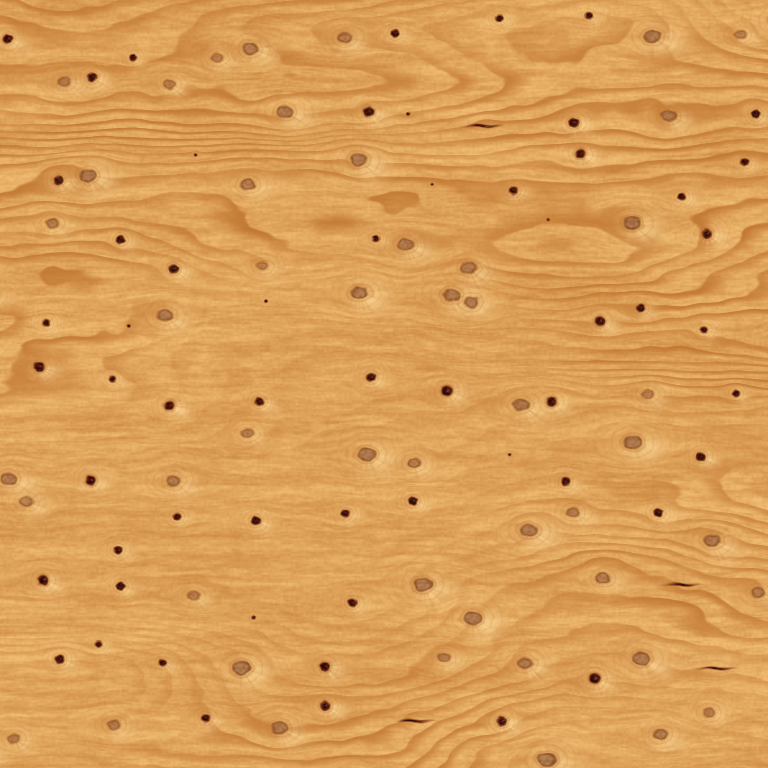
This texture is drawn by a Shadertoy shader. Its source:

```glsl
// Knotty pine board: horizontal fibres and contour-line growth rings that
// bend around scattered knots. Rings are level curves of a stretched noise;
// knots sit on a jittered grid and are dark, tan, pin-sized or thin cracks.

const vec2 KNOT_GRID = vec2(10.0, 11.0);
const vec3 WOOD = vec3(0.882, 0.653, 0.370);
const vec3 TONE_STEP = vec3(0.030, 0.043, 0.042);
const vec3 RING_BROWN = vec3(0.75, 0.46, 0.19);
const vec3 HALO_CREAM = vec3(0.97, 0.82, 0.56);
const vec3 STAIN = vec3(0.70, 0.39, 0.15);
const vec3 TAN_CORE = vec3(0.66, 0.46, 0.30);
const vec3 TAN_RIM = vec3(0.54, 0.32, 0.16);
const vec3 DARK_CORE = vec3(0.17, 0.04, 0.03);
const vec3 DARK_RIM = vec3(0.42, 0.15, 0.06);

struct Knot { vec2 center; float radius; float kind; float seed; };

float hash(vec2 p) {
    vec3 q = fract(p.xyx * 0.1031);
    q += dot(q, q.yzx + 33.33);
    return fract((q.x + q.y) * q.z);
}

float noise(vec2 p) {
    vec2 i = floor(p), f = fract(p);
    f = f * f * (3.0 - 2.0 * f);
    return mix(mix(hash(i), hash(i + vec2(1, 0)), f.x),
               mix(hash(i + vec2(0, 1)), hash(i + vec2(1, 1)), f.x), f.y);
}

// Kind below 0.42 is dark, below 0.54 a pin knot, below 0.57 a crack, else tan
Knot knotAt(vec2 cell) {
    float seed = hash(cell + 71.3), kind = hash(cell + 19.7);
    vec2 jitter = vec2(hash(cell + 5.1), hash(cell + 43.9));
    float radius = kind < 0.42 ? mix(0.0045, 0.0072, seed)
                 : kind < 0.54 ? mix(0.0015, 0.0026, seed)
                 : kind < 0.57 ? 0.0042 : mix(0.0062, 0.0112, seed);
    return Knot((cell + 0.1 + 0.8 * jitter) / KNOT_GRID, radius, kind, seed);
}

// Spreads the fibres apart around every nearby knot
float bendFibres(vec2 p) {
    float y = p.y;
    vec2 home = floor(p * KNOT_GRID);
    for (int k = 0; k < 9; k++) {
        Knot knot = knotAt(home + vec2(k % 3 - 1, k / 3 - 1));
        vec2 d = p - knot.center;
        vec2 q = d / (knot.radius * vec2(4.2, 3.0));
        y -= d.y * 0.8 * exp(-dot(q, q));
    }
    return y;
}

// Growth rings: x is the line coverage of a one-sided sharp contour
float growthRings(vec2 p) {
    float swell = noise(p * vec2(3.0, 9.5) + 3.7);
    float ripple = noise(p * vec2(11.0, 32.0) + 8.2);
    float phase = p.y * 38.0 + swell * 8.5 + ripple * 0.9
                + 0.22 * noise(p * vec2(45.0, 90.0));
    float f = fract(phase);
    float soft = clamp(fwidth(phase), 0.10, 0.4);
    float line = smoothstep(0.35, 1.0 - soft, f) * (1.0 - smoothstep(1.0 - soft, 1.0, f));
    float region = smoothstep(0.38, 0.72, noise(p * vec2(2.2, 7.0) + 27.0));
    float broken = 0.45 + 0.75 * noise(p * vec2(9.0, 40.0) + 51.0);
    return line * broken * (0.18 + 0.62 * region);
}

float fibreTone(vec2 p, vec2 raw) {
    float broad = noise(p * vec2(5.0, 42.0)) - 0.5;
    float streak = noise(p * vec2(16.0, 190.0) + 13.0) - 0.5;
    float fine = noise(p * vec2(75.0, 410.0) + 29.0) - 0.5;
    float grit = noise(raw * 300.0) - 0.5;
    float patches = noise(raw * vec2(3.0, 6.0) + 61.0) - 0.5;
    return 1.1 * broad + 1.9 * streak + 1.6 * fine + 1.1 * grit + 1.0 * patches;
}

vec3 paintKnot(vec3 color, vec2 d, Knot knot, float px) {
    float r = knot.radius;
    bool crack = knot.kind >= 0.54 && knot.kind < 0.57;
    bool pin = knot.kind >= 0.42 && knot.kind < 0.54;
    bool tanKnot = knot.kind >= 0.57;
    vec2 stretch = crack ? vec2(4.0, 0.42) : tanKnot ? vec2(1.1, 0.82) : vec2(1.0, 0.92);
    vec2 q = d / (r * stretch);
    q.y += crack ? 0.5 * sin(q.x * 3.0) : 0.0;
    float wobble = 0.35 * (noise(q * 1.4 + knot.seed * 90.0) - 0.5);
    float dist = length(q) + wobble;
    float edge = max(1.2 * px / (r * stretch.y), 0.12);

    // Cream halo with rays, leaning to the lower right, and faint rings
    if (!pin && !crack) {
        vec2 lean = (d - r * vec2(1.5, -0.8)) / (r * vec2(2.3, 1.7));
        float rays = noise(vec2(atan(d.y, d.x) * 7.0, knot.seed * 50.0));
        float halo = exp(-dot(lean, lean)) * (0.45 + 0.65 * rays);
        color = mix(color, HALO_CREAM, halo * mix(0.65, 0.95, knot.seed));
        float ring = smoothstep(0.3, 1.0, sin(dist * 6.5 + knot.seed * 6.0));
        color = mix(color, RING_BROWN, 0.55 * ring * exp(-0.55 * dist));
    }
    color = mix(color, STAIN, 0.6 * exp(-2.2 * max(dist - 0.8, 0.0) * max(dist, 0.8)));

    // Body with a contrasting rim and a small off-centre glint
    float rim = smoothstep(0.5, 0.95, dist);
    float grain = noise(q * 3.0 + knot.seed * 40.0) - 0.5;
    vec3 body = tanKnot ? mix(TAN_CORE, TAN_RIM, rim) : mix(DARK_CORE, DARK_RIM, rim);
    float glint = exp(-12.0 * dot(q - vec2(0.25, 0.1), q - vec2(0.25, 0.1)));
    body += 0.12 * grain + (tanKnot ? 0.0 : 0.28 * knot.seed) * glint * vec3(1.0, 0.5, 0.25);
    float opacity = tanKnot ? mix(0.6, 0.92, knot.seed) : 0.95;
    return mix(color, body, opacity * (1.0 - smoothstep(1.0 - edge, 1.0 + edge, dist)));
}

void mainImage(out vec4 fragColor, in vec2 fragCoord) {
    vec2 p = fragCoord / iResolution.y;
    vec2 bent = vec2(p.x, bendFibres(p) + 0.010 * (noise(p * vec2(5.0, 10.0)) - 0.5));
    vec3 color = WOOD + TONE_STEP * fibreTone(bent, p);
    color = mix(color, RING_BROWN, growthRings(bent));
    vec2 home = floor(p * KNOT_GRID);
    for (int k = 0; k < 9; k++) {
        Knot knot = knotAt(home + vec2(k % 3 - 1, k / 3 - 1));
        color = paintKnot(color, p - knot.center, knot, 1.0 / iResolution.y);
    }
    fragColor = vec4(clamp(color, 0.0, 1.0), 1.0);
}
```
